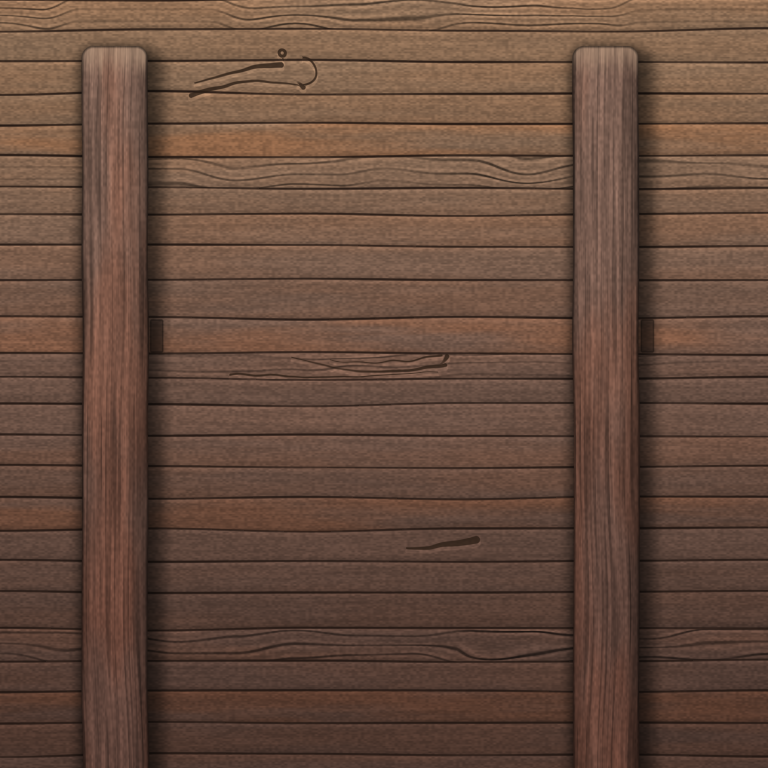
This texture is drawn by a WebGL 2 fragment shader. Its source:

```glsl
#version 300 es
precision highp float;
uniform vec2 u_resolution;
out vec4 fragColor;

float hash(vec2 p) {
  vec3 q = fract(p.xyx * 0.1031);
  q += dot(q, q.yzx + 33.33);
  return fract((q.x + q.y) * q.z);
}

float noise(vec2 p) {
  vec2 i = floor(p), f = fract(p);
  f = f * f * (3.0 - 2.0 * f);
  return mix(mix(hash(i), hash(i + vec2(1, 0)), f.x),
             mix(hash(i + vec2(0, 1)), hash(i + 1.0), f.x), f.y);
}

float fbm(vec2 p) {
  float sum = 0.0, gain = 0.5;
  for (int i = 0; i < 4; i++) {
    sum += gain * noise(p);
    p = p * 2.03 + 17.1;
    gain *= 0.5;
  }
  return sum / 0.9375;
}

float fill(float d) {
  float aa = 0.8 / u_resolution.y;
  return 1.0 - smoothstep(-aa, aa, d);
}

float box(vec2 p, vec2 halfSize, float radius) {
  vec2 q = abs(p) - halfSize + radius;
  return length(max(q, 0.0)) + min(max(q.x, q.y), 0.0) - radius;
}

// Distance to a bowed stroke that thickens from a to b
float stroke(vec2 p, vec2 a, vec2 b, float bow, float width) {
  float t = clamp(dot(p - a, b - a) / dot(b - a, b - a), 0.0, 1.0);
  vec2 c = mix(a, b, t) + vec2(0, bow * 4.0 * t * (1.0 - t));
  return length(p - c) - width * (0.25 + 0.75 * t);
}

float cracks(vec2 p) {
  p.y += 0.004 * (noise(p * 45.0) - 0.5);
  float d = stroke(p, vec2(0.38, 0.535), vec2(0.58, 0.525), -0.013, 0.0022);
  d = min(d, stroke(p, vec2(0.43, 0.531), vec2(0.575, 0.537), -0.005, 0.0013));
  d = min(d, stroke(p, vec2(0.57, 0.523), vec2(0.582, 0.536), -0.002, 0.003));
  d = min(d, stroke(p, vec2(0.57, 0.516), vec2(0.3, 0.512), -0.004, 0.0014));
  d = min(d, stroke(p, vec2(0.53, 0.288), vec2(0.62, 0.297), -0.003, 0.005));
  // Gnarled split with a curled end
  d = min(d, stroke(p, vec2(0.254, 0.892), vec2(0.366, 0.916), 0.004, 0.0035));
  d = min(d, stroke(p, vec2(0.397, 0.886), vec2(0.249, 0.876), 0.012, 0.003));
  d = min(d, stroke(p, vec2(0.368, 0.925), vec2(0.395, 0.885), -0.005, 0.003));
  d = min(d, abs(length(p - vec2(0.3675, 0.931)) - 0.004) - 0.002);
  float curl = abs(length(p - vec2(0.394, 0.906)) - 0.018) - 0.0013;
  return min(d, max(curl, 0.394 - p.x));
}

vec3 planks(vec2 p) {
  // Each seam wanders by itself; the row is the board below its seam
  float v = (p.y - 0.0169) / 0.04105;
  float seam = round(v);
  float wander = 0.14 * (noise(vec2(p.x * 5.0, seam * 7.3)) - 0.5)
               + 0.15 * smoothstep(4.0, 5.0, seam) * (1.0 - smoothstep(17.0, 18.0, seam))
               - 0.4 * exp(-0.5 * (seam - 13.2) * (seam - 13.2));
  float d = v - seam - wander;
  float row = seam + step(0.0, d);

  vec3 color = mix(vec3(0.295, 0.218, 0.188), vec3(0.43, 0.33, 0.28), smoothstep(0.0, 0.62, p.y));
  color = mix(color, vec3(0.525, 0.415, 0.325), smoothstep(0.5, 0.95, p.y));
  color *= 0.97 + 0.07 * hash(vec2(row, 9.0));

  // Rusty boards and stains
  float rust = 0.5 * float(mod(row, 6.0) == 2.0) + 0.35 * hash(vec2(row, 2.0));
  rust *= smoothstep(0.25, 0.75, fbm(vec2(p.x * 4.0 + row * 5.7, v * 1.6)));
  color = mix(color, color * vec3(1.16, 1.02, 0.89), rust);

  // Long grain and fine tooth
  float bend = 0.006 * noise(vec2(p.x * 7.0, row * 3.1));
  color *= 0.9 + 0.2 * fbm(vec2(p.x * 9.0 + row * 13.0, (p.y + bend) * 260.0));
  color *= 0.89 + 0.22 * noise(p * vec2(250.0, 440.0));

  // Curling figure on some boards
  float figured = float(mod(row, 20.0) == 4.0) + 0.8 * float(row == 19.0) + 0.5 * float(row == 13.0);
  float centre = row == 13.0 ? 0.46 : 0.67;
  float patches = 0.6 * smoothstep(0.35, 0.65, noise(vec2(p.x * 5.5, row * 3.7)));
  patches = max(patches, exp(-90.0 * (p.x - centre) * (p.x - centre)));
  float swirl = v * 2.6 + 2.0 * patches * noise(vec2(p.x * 13.0, v * 1.3 + row));
  float vein = abs(fract(swirl) - 0.5);
  float veinMask = figured * (0.2 + 0.8 * patches) * (0.4 + 0.6 * noise(vec2(p.x * 16.0, v * 3.0)));
  color *= 1.0 + veinMask * (0.3 * smoothstep(0.08, 0.2, vein) * (1.0 - smoothstep(0.2, 0.45, vein)));
  color *= 1.0 - 0.75 * veinMask * (1.0 - smoothstep(0.02, 0.13, vein));

  // Lit upper lip, shaded lower edge, dark seam of uneven weight
  color *= 1.0 + 0.12 * smoothstep(-0.2, -0.06, d) * step(d, 0.0);
  color *= 1.0 - 0.16 * exp(-abs(d) * 10.0) * step(0.0, d);
  float weight = noise(vec2(p.x * 8.0, seam * 2.9));
  float line = 1.0 - smoothstep(0.0003, 0.002 + 0.0008 * weight, abs(d) * 0.04105);
  return mix(color, vec3(0.13, 0.088, 0.07), (0.62 + 0.33 * weight) * line);
}

vec3 post(vec2 p, float x, float id, float edge) {
  vec3 color = mix(vec3(0.35, 0.25, 0.215), vec3(0.465, 0.36, 0.31), smoothstep(0.0, 0.95, p.y));
  float drift = 0.008 * noise(vec2(p.y * 5.0, id));
  float grain = fbm(vec2((x + drift) * 250.0 + id * 31.0, p.y * 8.0));
  color *= 0.76 + 0.5 * grain;
  // Fine dark fibres
  float fibre = noise(vec2((x + drift) * 330.0 + id * 7.0, p.y * 5.0));
  color *= 1.0 - 0.22 * smoothstep(0.6, 0.9, fibre);
  color *= 0.91 + 0.18 * noise(p * vec2(400.0, 200.0));
  float red = smoothstep(0.4, 0.75, fbm(vec2(x * 18.0 + id * 9.0, p.y * 4.0)));
  color = mix(color, color * vec3(1.06, 0.97, 0.92), red);
  // Rounded sides and worn top end
  color *= 1.06 - 0.36 * smoothstep(0.014, 0.043, x) - 0.18 * smoothstep(0.028, 0.043, -x);
  float worn = smoothstep(0.895, 0.938, p.y + 0.03 * (grain - 0.5));
  color = mix(color, vec3(0.7, 0.58, 0.48) * (0.7 + 0.5 * grain), 0.65 * worn);
  return color * mix(0.5, 1.0, smoothstep(0.0, 0.004, -edge));
}

void main() {
  vec2 p = gl_FragCoord.xy / u_resolution;
  vec3 color = planks(p);

  float crack = cracks(p);
  color *= 1.0 + 0.16 * fill(cracks(p + vec2(0, 0.004)) - 0.001);
  color = mix(color, vec3(0.17, 0.12, 0.085), 0.8 * fill(crack));

  // Two upright posts with slots and shadows on their right
  float id = round((p.x - 0.15) / 0.639);
  float x = p.x - 0.15 - 0.639 * id;
  float slot = box(vec2(x - 0.054, p.y - 0.5625), vec2(0.008, 0.021), 0.002);
  color = mix(color, vec3(0.2, 0.145, 0.12), 0.5 * fill(slot));
  color *= 1.0 - 0.3 * fill(abs(slot) - 0.001);

  vec2 halfSize = vec2(0.043, 0.97);
  float shade = box(vec2(x - 0.008, p.y + 0.045), halfSize, 0.015);
  color *= 1.0 - 0.5 * (1.0 - smoothstep(-0.004, 0.028, shade));
  float sway = 0.0025 * (noise(vec2(p.y * 9.0, id * 5.0)) - 0.5);
  float edge = box(vec2(x + sway, p.y + 0.03), halfSize, 0.015);
  color *= 1.0 - 0.2 * exp(-max(edge, 0.0) * 240.0);
  color = mix(color, post(p, x, id, edge), fill(edge));

  fragColor = vec4(color, 1.0);
}
```
